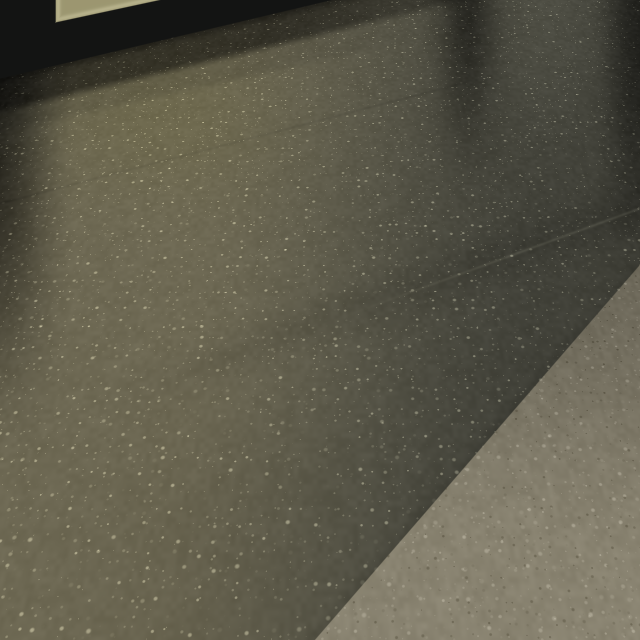
A WebGL 1 fragment shader for this texture:

```glsl
precision highp float;
// Speckled vinyl floor in two tones, seen at a slant below a dark door frame.
// Soft masks build the reflections; jittered cells on a projected floor plane
// give the flecks, and value noise adds a mild mottling.

#define HORIZON 2.0
#define FLECK_DENSITY 95.0
#define FLECK_GAIN 0.25
#define GRAIN_GAIN 0.030
#define SEAM_WIDTH 0.0022
#define WARM_TINT vec3(1.0, 0.955, 0.76)
#define COOL_TINT vec3(1.0, 1.0, 0.87)
#define PALE_FLOOR vec3(0.535, 0.512, 0.440)
#define FRAME_COLOR vec3(0.075, 0.078, 0.073)
#define GLASS_COLOR vec3(0.61, 0.59, 0.44)

uniform vec2 u_resolution;

float hash(vec2 p) {
  vec3 q = fract(p.xyx * vec3(0.1031, 0.1030, 0.0973));
  q += dot(q, q.yzx + 33.33);
  return fract((q.x + q.y) * q.z);
}

float noise(vec2 p) {
  vec2 cell = floor(p), f = fract(p);
  f = f * f * (3.0 - 2.0 * f);
  return mix(mix(hash(cell), hash(cell + vec2(1.0, 0.0)), f.x),
             mix(hash(cell + vec2(0.0, 1.0)), hash(cell + 1.0), f.x), f.y);
}

float bell(float d, float width) {
  return exp(-d * d / (width * width));
}

// Signed height above a line through "start" with a given slope.
float above(vec2 p, vec2 start, float slope) {
  return (p.y - start.y - slope * (p.x - start.x)) / sqrt(1.0 + slope * slope);
}

// Scattered soft flecks, one candidate per cell.
float flecks(vec2 p, float seed) {
  vec2 cell = floor(p);
  vec2 id = cell + seed;
  vec2 center = 0.28 + 0.44 * vec2(hash(id + 17.3), hash(id + 51.7));
  vec2 d = fract(p) - center;
  d = vec2(d.x * 0.8 + d.y * 0.35, d.y - d.x * 0.35);
  float chance = hash(id + 91.1);
  float radius = mix(0.10, 0.24, hash(id + 133.9));
  float strength = smoothstep(0.45, 1.0, chance);
  return strength * (1.0 - smoothstep(radius * 0.25, radius, length(d)));
}

// Dark floor: warm glow on the left, cool shadows on the right and at the door.
vec3 darkFloor(vec2 p) {
  float across = smoothstep(0.25, 0.86, p.x + 0.1 * (0.4 - p.y));
  float light = mix(0.430, 0.255, across);
  light -= 0.025 * bell(p.x - 0.35, 0.22) * (1.0 - smoothstep(0.1, 0.5, p.y));

  float leftShade = 1.0 - smoothstep(-0.03, 0.11, p.x - 0.02 * p.y);
  light *= 1.0 - 0.62 * leftShade * smoothstep(0.25, 0.76, p.y);

  float height = smoothstep(0.66, 1.0, p.y);
  light += 0.045 * bell(p.x - 0.86, 0.08) * height;
  light *= 1.0 - 0.46 * bell(p.x - 0.73, 0.042) * height;
  light *= 1.0 - 0.50 * smoothstep(0.92, 1.0, p.x) * smoothstep(0.5, 0.95, p.y);

  // Unlit strip along the foot of the door, and the step inside the glow
  float strip = above(p, vec2(0.078, 0.841), 0.241);
  float reach = 1.0 - smoothstep(0.42, 0.72, p.x);
  light *= 1.0 - mix(0.25, 0.47, reach) * smoothstep(-0.006, 0.012, strip);
  float inner = above(p, vec2(0.17, 0.831), 0.225);
  light *= 1.0 - 0.10 * reach * smoothstep(-0.008, 0.008, inner);

  // Sheet seams and the broad dim band that follows the lower one
  float upperSeam = above(p, vec2(0.30, 0.760), 0.26);
  float lowerSeam = above(p, vec2(0.52, 0.499), 0.365);
  light -= 0.025 * bell(upperSeam, SEAM_WIDTH) * (1.0 - smoothstep(0.65, 0.78, p.x));
  light += 0.065 * bell(lowerSeam, SEAM_WIDTH) * smoothstep(0.48, 0.85, p.x);
  light -= 0.028 * bell(lowerSeam - 0.005, 0.035) * smoothstep(0.1, 0.4, p.x);

  float warmth = (1.0 - across) * (1.0 - 0.8 * leftShade * height);
  vec3 tint = mix(COOL_TINT, WARM_TINT, warmth);
  tint.b -= 0.05 * bell(p.x - 0.25, 0.18) * bell(p.y - 0.82, 0.12);
  return light * tint;
}

void main() {
  vec2 p = gl_FragCoord.xy / u_resolution;
  float edge = 0.8 / min(u_resolution.x, u_resolution.y);

  // Floor plane: flecks shrink toward the far side
  vec2 plane = vec2(p.x - 0.5, 1.6) / (HORIZON - p.y);
  float fleck = flecks(plane * FLECK_DENSITY, 3.0)
              + 0.6 * flecks(plane * FLECK_DENSITY * 1.63 + 7.4, 211.0);
  float pit = flecks(plane * FLECK_DENSITY * 1.4 + 3.7, 407.0);
  float grain = noise(plane * 230.0) + 0.5 * noise(plane * 70.0) - 0.75;

  vec3 color = darkFloor(p);
  float fleckLight = FLECK_GAIN * mix(0.65, 1.0, smoothstep(0.06, 0.28, color.g));
  color += fleck * fleckLight * vec3(1.0, 0.99, 0.86) + grain * GRAIN_GAIN;

  // Pale floor in the lower right corner
  float paleSide = -above(p, vec2(0.492, 0.0), 1.154);
  vec3 pale = PALE_FLOOR * mix(1.0, 0.79, smoothstep(0.12, 0.60, p.y));
  pale += 0.12 * fleck - 0.10 * pit + grain * GRAIN_GAIN * 1.3;
  color *= 1.0 - 0.08 * bell(paleSide, 0.012);
  color = mix(color, pale, smoothstep(-edge, edge, paleSide));

  // Door frame and its glass
  float frame = above(p, vec2(0.0, 0.877), 0.237);
  color *= 1.0 - 0.30 * bell(frame, 0.008);
  color = mix(color, FRAME_COLOR, smoothstep(-edge, edge, frame));
  float glass = min(p.x - 0.087, above(p, vec2(0.087, 0.965), 0.215));
  vec3 pane = GLASS_COLOR + 0.10 * bell(glass - 0.004, 0.004);
  color = mix(color, pane, smoothstep(-edge, edge, glass));

  gl_FragColor = vec4(clamp(color, 0.0, 1.0), 1.0);
}
```
